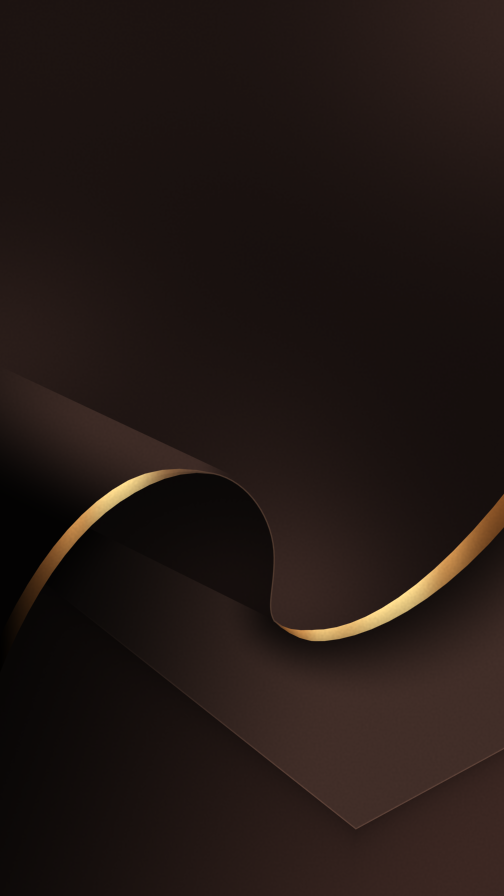
Write a WebGL 2 fragment shader that draws this background.

```glsl
#version 300 es
precision highp float;

uniform vec2 u_resolution;
out vec4 outColor;

// Layout: canvas width is 1, height is CANVAS_HEIGHT
const float CANVAS_HEIGHT = 1.7778;
const int CURVES = 4;
const int STEPS = 16;
const vec2 SPINE[13] = vec2[13](
  vec2(-0.019, 0.435), vec2(0.081, 0.690), vec2(0.243, 0.875), vec2(0.424, 0.838),
  vec2(0.493, 0.824), vec2(0.544, 0.748), vec2(0.544, 0.671),
  vec2(0.544, 0.609), vec2(0.528, 0.574), vec2(0.544, 0.546),
  vec2(0.613, 0.477), vec2(0.810, 0.516), vec2(1.037, 0.810));
const vec2 FOLD_START = vec2(0.0, 1.051);
const float FOLD_SLOPE = -0.47;
const vec2 INNER_START = vec2(0.197, 0.720);
const float INNER_SLOPE = -0.497;
const vec2 CARD_TIP = vec2(0.706, 0.132);
const float CARD_LEFT_SLOPE = -0.792;
const float CARD_RIGHT_SLOPE = 0.543;
const float RIM_WIDTH = 0.0013;

// Palette
const vec3 BLACK = vec3(0.022, 0.017, 0.015);
const vec3 SHEET = vec3(0.083, 0.056, 0.050);
const vec3 BROWN = vec3(0.245, 0.172, 0.150);
const vec3 FLOOR_LIGHT = vec3(0.235, 0.155, 0.135);
const vec3 EDGE_LIGHT = vec3(0.40, 0.29, 0.23);
const vec3 GOLD_DARK = vec3(0.46, 0.27, 0.12);
const vec3 GOLD_MID = vec3(0.74, 0.52, 0.28);
const vec3 GOLD_PALE = vec3(0.91, 0.79, 0.51);
const float GRAIN_SCALE = 190.0;
const float GRAIN_AMOUNT = 0.014;

vec2 hashGradient(vec2 cell) {
  vec3 q = fract(cell.xyx * vec3(0.1031, 0.1030, 0.0973));
  q += dot(q, q.yzx + 33.33);
  return fract((q.xx + q.yz) * q.zy) * 2.0 - 1.0;
}

float gradientNoise(vec2 p) {
  vec2 i = floor(p), f = fract(p);
  vec2 u = f * f * (3.0 - 2.0 * f);
  vec2 e = vec2(0.0, 1.0);
  float a = dot(hashGradient(i), f);
  float b = dot(hashGradient(i + e.yx), f - e.yx);
  float c = dot(hashGradient(i + e.xy), f - e.xy);
  float d = dot(hashGradient(i + e.yy), f - e.yy);
  return mix(mix(a, b, u.x), mix(c, d, u.x), u.y);
}

// Distance to a sloped line, positive above it
float lineSide(vec2 p, vec2 anchor, float slope) {
  return (p.y - anchor.y - slope * (p.x - anchor.x)) / sqrt(1.0 + slope * slope);
}

float blob(vec2 p, vec2 center, vec2 radius) {
  vec2 q = (p - center) / radius;
  return exp(-dot(q, q));
}

float bump(float x, float center, float radius) {
  float q = (x - center) / radius;
  return exp(-q * q);
}

vec2 bezier(int k, float t) {
  float s = 1.0 - t;
  return s * s * s * SPINE[k] + 3.0 * s * s * t * SPINE[k + 1]
       + 3.0 * s * t * t * SPINE[k + 2] + t * t * t * SPINE[k + 3];
}

// Signed distance to the sheet edge, positive above it
float sheetEdge(vec2 p) {
  float nearest = 1e3, side = 1.0;
  vec2 a = SPINE[0];
  for (int c = 0; c < CURVES; c++) {
    for (int i = 1; i <= STEPS; i++) {
      vec2 b = bezier(c * 3, float(i) / float(STEPS));
      vec2 ab = b - a, ap = p - a;
      float h = clamp(dot(ap, ab) / dot(ab, ab), 0.0, 1.0);
      nearest = min(nearest, length(ap - ab * h));
      if ((a.x > p.x) != (b.x > p.x) && ap.y < ab.y * ap.x / ab.x) side = -side;
      a = b;
    }
  }
  return nearest * side;
}

void main() {
  vec2 p = gl_FragCoord.xy / u_resolution * vec2(1.0, CANVAS_HEIGHT);
  float aa = 0.75 / u_resolution.x;
  float edge = sheetEdge(p);

  // Floor
  float floorLight = smoothstep(-0.15, 1.15, p.x + 0.35 * (0.45 - p.y));
  vec3 color = mix(BLACK, FLOOR_LIGHT, floorLight);

  // Pointed card with the shadow cast by the sheet
  float leftSide = lineSide(p, CARD_TIP, CARD_LEFT_SLOPE);
  float rightSide = lineSide(p, CARD_TIP, CARD_RIGHT_SLOPE);
  float card = min(leftSide, rightSide);
  color *= 1.0 - 0.25 * exp(-max(-card, 0.0) / 0.03);
  float cardLight = smoothstep(0.05, 0.72, p.x + 0.25 * (0.5 - p.y));
  vec3 cardColor = mix(BLACK * 1.6, BROWN * 1.04, cardLight);
  float shadowWidth = mix(0.10, 0.21, smoothstep(0.5, 1.0, p.x));
  cardColor *= mix(0.24, 1.0, smoothstep(-0.02, shadowWidth, -edge));
  cardColor += EDGE_LIGHT * 0.35 * cardLight * (1.0 - smoothstep(0.0, 0.004, card));
  color = mix(color, cardColor, smoothstep(-aa, aa, card));

  // Hollow inside the curl
  float inner = lineSide(p, INNER_START, INNER_SLOPE);
  float hollow = smoothstep(-aa, aa, inner) * (1.0 - smoothstep(0.545, 0.550, p.x));
  vec3 hollowColor = mix(BLACK * 1.6, SHEET, blob(p, vec2(0.46, 0.61), vec2(0.20, 0.14)));
  color = mix(color, hollowColor, hollow);

  // Upper sheet
  float fold = lineSide(p, FOLD_START, FOLD_SLOPE);
  vec3 sheet = SHEET;
  sheet += BROWN * 0.50 * blob(p, vec2(1.08, 1.78), vec2(0.42, 0.40));
  sheet += BROWN * 0.12 * blob(p, vec2(0.1, 1.7), vec2(0.5, 0.4));
  sheet += BROWN * 0.32 * blob(p, vec2(-0.02, 1.08), vec2(0.30, 0.23));
  sheet += BROWN * 0.50 * blob(p, vec2(0.57, 0.58), vec2(0.24, 0.19));
  sheet += BROWN * 0.18 * blob(p, vec2(0.50, 0.83), vec2(0.25, 0.25));

  // Rolled outer face below the fold
  float roll = 1.0 - smoothstep(0.015, 0.24, -fold);
  vec3 rollColor = mix(BLACK * 0.5, BROWN * 0.98, roll * smoothstep(-0.35, 0.22, p.x));
  float rollMask = (1.0 - smoothstep(-aa, aa, fold)) * (1.0 - smoothstep(0.39, 0.47, p.x));
  sheet = mix(sheet, rollColor, rollMask);
  color = mix(color, sheet, smoothstep(-aa, aa, edge));

  // Gold band, thinning to a fine rim around the curl
  float leftBand = 1.0 - smoothstep(0.24, 0.435, p.x);
  float rightBand = smoothstep(0.545, 0.63, p.x);
  float halfWidth = RIM_WIDTH + 0.013 * leftBand
                  + rightBand * mix(0.010, 0.020, smoothstep(0.6, 1.0, p.x));
  float band = 1.0 - smoothstep(halfWidth - aa, halfWidth + aa, abs(edge));
  float shine = bump(p.x, 0.25, 0.11) + bump(p.x, 0.78, 0.13) + 0.5 * bump(p.x, 0.63, 0.05);
  vec3 gold = mix(GOLD_DARK, GOLD_MID, smoothstep(0.0, 0.5, shine));
  gold = mix(gold, GOLD_PALE, smoothstep(0.45, 1.0, shine));
  gold *= 1.0 + 0.14 * clamp(edge / halfWidth, -1.0, 1.0);
  gold *= smoothstep(-0.01, 0.14, p.x);
  float metal = max(leftBand, smoothstep(0.54, 0.57, p.x));
  color = mix(color, mix(EDGE_LIGHT, gold, metal), band * mix(0.65, 1.0, metal));

  // Paper grain
  color *= 1.0 + GRAIN_AMOUNT * 4.0 * gradientNoise(p * GRAIN_SCALE);
  outColor = vec4(clamp(color, 0.0, 1.0), 1.0);
}
```
